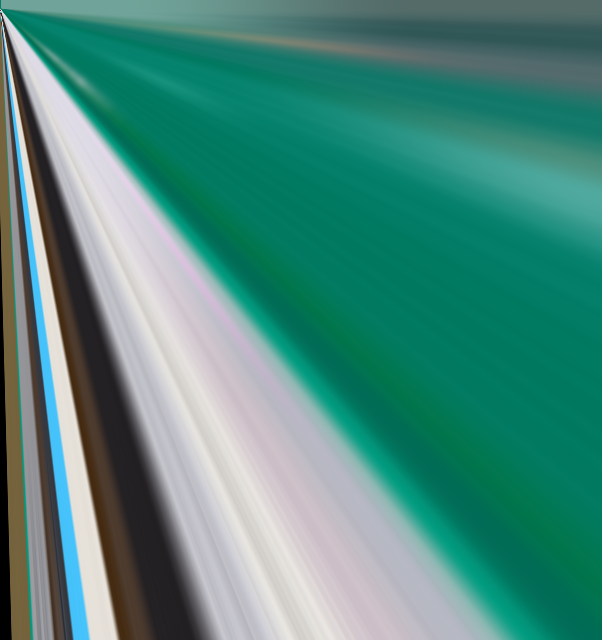
Write a Shadertoy shader that draws this background.

```glsl
// Soft coloured light streaks fanning out from a vanishing point at the upper left.

const float ASPECT = 0.941;          // canvas width over height
const float VANISH_DEPTH = 0.013;    // vanishing point, below the top edge
const float SHADOW_START = 0.3125;   // depth at which the black wedge begins
const float SHADOW_SLOPE = 0.027;

const vec3 TAN       = vec3(0.46, 0.39, 0.24);
const vec3 STEEL     = vec3(0.58, 0.58, 0.60);
const vec3 UMBER     = vec3(0.30, 0.23, 0.18);
const vec3 SLATE     = vec3(0.21, 0.22, 0.25);
const vec3 CYAN      = vec3(0.27, 0.76, 0.98);
const vec3 CREAM     = vec3(0.90, 0.88, 0.85);
const vec3 RUST      = vec3(0.27, 0.17, 0.07);
const vec3 CHARCOAL  = vec3(0.135, 0.125, 0.135);
const vec3 SILVER    = vec3(0.76, 0.76, 0.79);
const vec3 IVORY     = vec3(0.88, 0.87, 0.85);
const vec3 ROSE      = vec3(0.80, 0.75, 0.78);
const vec3 LAVENDER  = vec3(0.71, 0.72, 0.76);
const vec3 GLARE     = vec3(0.87, 0.86, 0.90);
const vec3 MIST      = vec3(0.56, 0.72, 0.70);
const vec3 JADE      = vec3(0.00, 0.61, 0.50);
const vec3 PINE      = vec3(0.00, 0.42, 0.335);
const vec3 LEAF      = vec3(0.00, 0.46, 0.30);
const vec3 EMERALD   = vec3(0.00, 0.475, 0.38);
const vec3 SEA       = vec3(0.02, 0.51, 0.43);
const vec3 AQUA      = vec3(0.31, 0.66, 0.62);
const vec3 SAGE      = vec3(0.30, 0.56, 0.49);
const vec3 DEEP_TEAL = vec3(0.07, 0.47, 0.41);
const vec3 DUSK      = vec3(0.33, 0.42, 0.43);
const vec3 STORM     = vec3(0.19, 0.34, 0.34);
const vec3 FOG       = vec3(0.33, 0.42, 0.41);
const vec3 PALE_SKY  = vec3(0.44, 0.64, 0.60);

float footprint;   // size of one pixel in fan coordinates

float hash(float n) { return fract(sin(n * 127.1) * 43758.5453); }

// Centred one-dimensional noise that fades where it is too fine to resolve.
float streak(float k, float freq) {
    float s = k * freq, i = floor(s), f = fract(s);
    float n = mix(hash(i), hash(i + 1.0), f * f * (3.0 - 2.0 * f)) - 0.5;
    return n * (1.0 - smoothstep(0.3, 1.2, freq * footprint));
}

// Moves the colour to the next one between two fan positions.
void turn(inout vec3 c, vec3 next, float k, float a, float b) {
    c = mix(c, next, smoothstep(a - 0.5 * footprint, b + 0.5 * footprint, k));
}

// Soft band around a fan position.
float band(float k, float centre, float width) {
    float d = (k - centre) / width;
    return exp(-d * d);
}

void mainImage(out vec4 fragColor, in vec2 fragCoord) {
    vec2 uv = fragCoord / iResolution.xy;
    vec2 p = vec2(uv.x * ASPECT, 1.0 - uv.y - VANISH_DEPTH);

    // Fan coordinate: 0 points straight down, 1 points right.
    float reach = max(p.x + max(p.y, 0.0), 0.001);
    float k = p.x / reach;
    float r = length(p);
    footprint = min(1.0 / (iResolution.y * reach), 0.02);

    // Narrow strips at the lower left
    vec3 c = TAN;
    turn(c, JADE, k, 0.046, 0.047);
    turn(c, STEEL, k, 0.049, 0.051);
    turn(c, UMBER, k, 0.076, 0.081);
    turn(c, SLATE, k, 0.087, 0.094);
    turn(c, CYAN, k, 0.103, 0.105);
    turn(c, CREAM, k, 0.123, 0.126);
    turn(c, RUST, k, 0.155, 0.161);
    turn(c, UMBER, k, 0.165, 0.180);
    turn(c, CHARCOAL, k, 0.185, 0.203);

    // Pale beam
    turn(c, SILVER, k, 0.232, 0.268);
    turn(c, IVORY, k, 0.295, 0.318);
    turn(c, ROSE, k, 0.335, 0.375);
    turn(c, LAVENDER, k, 0.380, 0.420);
    float nearBeam = 1.0 - smoothstep(0.2, 0.75, r);
    c = mix(c, GLARE, nearBeam * smoothstep(0.30, 0.38, k));
    c += vec3(0.07, -0.03, 0.04) * band(k, 0.42, 0.006) * band(r, 0.5, 0.25);

    // Green field
    turn(c, MIST, k, 0.424, 0.443);
    turn(c, JADE, k, 0.438, 0.456);
    turn(c, PINE, k, 0.453, 0.480);
    turn(c, LEAF, k, 0.485, 0.510);
    turn(c, EMERALD, k, 0.510, 0.550);
    turn(c, SEA, k, 0.62, 0.72);

    // Aqua glow and stormy top, both fading towards the vanishing point
    float glow = smoothstep(0.35, 1.0, uv.x);
    turn(c, mix(SEA, AQUA, glow), k, 0.69, 0.755);
    turn(c, mix(EMERALD, SAGE, glow), k, 0.76, 0.792);
    turn(c, DEEP_TEAL, k, 0.79, 0.83);
    float storm = smoothstep(0.2, 0.7, uv.x);
    turn(c, mix(SAGE, DUSK, storm), k, 0.845, 0.895);
    turn(c, mix(PALE_SKY, STORM, storm), k, 0.90, 0.945);
    turn(c, mix(PALE_SKY, FOG, storm), k, 0.95, 1.0);
    c += vec3(0.16, 0.04, 0.0) * band(k, 0.895, 0.014) * band(uv.x, 0.48, 0.2);

    // Pale smears close to the vanishing point
    float smear = band(k, 0.525, 0.025) * band(r, 0.14, 0.07);
    c = mix(c, SILVER, smear * (0.6 + 0.5 * streak(r, 70.0)));
    c += 0.07 * band(k, 0.69, 0.02) * band(r, 0.28, 0.1);

    // Fine streaks along the rays, strongest in the narrow strips
    vec3 tint = vec3(streak(k, 520.0), streak(k + 0.0005, 520.0), streak(k + 0.001, 520.0));
    float strips = smoothstep(0.048, 0.051, k) * (1.0 - smoothstep(0.095, 0.103, k));
    float pale = smoothstep(0.24, 0.27, k) * (1.0 - smoothstep(0.32, 0.40, k));
    c += tint * (0.02 + 0.38 * strips + 0.04 * pale) * (1.0 - smoothstep(0.4, 0.5, k));
    c += streak(k, 130.0) * (0.015 + 0.14 * pale);

    // Black wedge along the left edge
    float wedge = p.x - SHADOW_SLOPE * (p.y - SHADOW_START);
    c *= smoothstep(-0.5, 0.5, wedge * iResolution.y);

    fragColor = vec4(clamp(c, 0.0, 1.0), 1.0);
}
```
